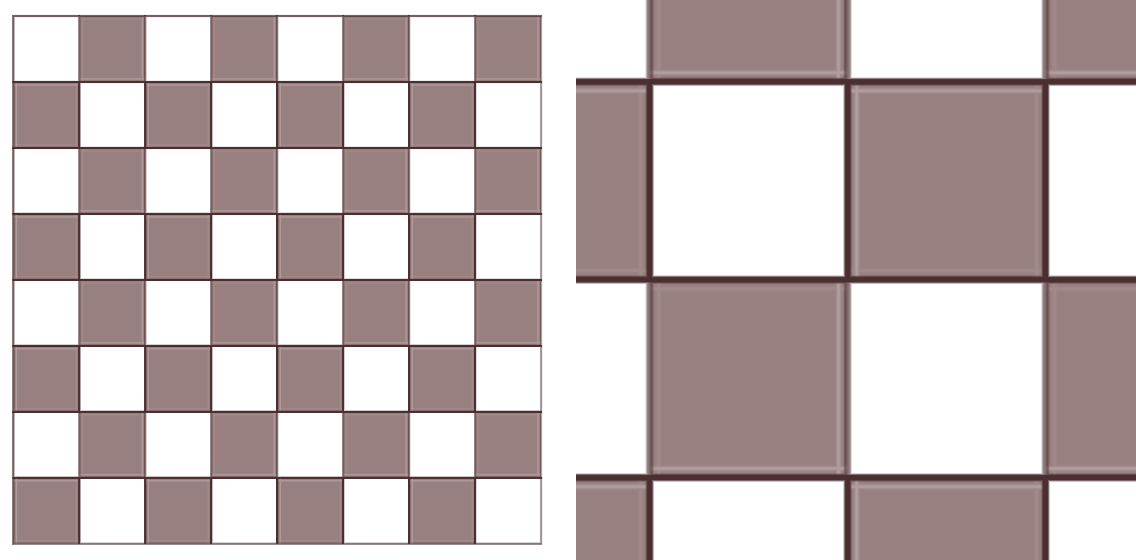
Left: the whole. Right: its middle third, enlarged.
A three.js fragment shader for this pattern:

```glsl
varying vec2 vUv;

const float CELLS = 8.0;
const float CELL_SIZE = 0.1178;
const vec2 BOARD_ORIGIN = vec2(0.0238, 0.0290);
const float LINE_HALF = 0.0011;
const float LINE_SOFT = 0.0019;
const float FILL_SOFT = 0.0012;
const float GLOW_OFFSET = 0.0054;
const float GLOW_WIDTH = 0.0013;
const float GLOW_STRONG = 0.85;
const float GLOW_WEAK = 0.30;

// Line strengths: inner lines, then the four borders
const float INNER_DARK = 1.0;
const float INNER_FAINT = 0.60;
const float BORDER_LEFT = 0.70;
const float BORDER_RIGHT = 0.45;
const float BORDER_TOP = 0.75;
const float BORDER_BOTTOM = 0.58;

const vec3 WHITE = vec3(1.0);
const vec3 MAUVE = vec3(0.60, 0.50, 0.50);
const vec3 GLOW = vec3(0.71, 0.64, 0.64);
const vec3 LINE = vec3(0.29, 0.18, 0.19);

float stroke(float dist) {
  return 1.0 - smoothstep(LINE_HALF, LINE_HALF + LINE_SOFT, dist);
}

float glowBand(float dist) {
  float t = (dist - GLOW_OFFSET) / GLOW_WIDTH;
  return exp(-t * t);
}

// Alternates between -1 and 1 from cell to cell, with soft crossings
float alternate(float p) {
  float f = fract(p);
  float edge = min(f, 1.0 - f) * CELL_SIZE;
  return (1.0 - 2.0 * mod(floor(p), 2.0)) * smoothstep(0.0, FILL_SOFT, edge);
}

float lineStrength(float index, float first, float inner, float last) {
  if (index < 0.5) return first;
  return index > CELLS - 0.5 ? last : inner;
}

void main() {
  vec2 p = (vUv - BOARD_ORIGIN) / CELL_SIZE;
  vec2 f = fract(p);
  float oddRow = mod(floor(p.y), 2.0);

  // Checkered fill within the board
  vec2 outside = max(-p, p - CELLS) * CELL_SIZE;
  float board = 1.0 - smoothstep(0.0, FILL_SOFT, max(outside.x, outside.y));
  float dark = board * (0.5 + 0.5 * alternate(p.x) * alternate(p.y));

  // Pale inner rims, heavier on opposite sides in alternate rows
  vec2 low = f * CELL_SIZE;
  vec2 high = (1.0 - f) * CELL_SIZE;
  float leftTop = mix(GLOW_STRONG, GLOW_WEAK, oddRow);
  float rightBottom = mix(GLOW_WEAK, GLOW_STRONG, oddRow);
  float rim = max(
    leftTop * max(glowBand(low.x), glowBand(high.y)),
    rightBottom * max(glowBand(high.x), glowBand(low.y)));
  vec3 color = mix(WHITE, mix(MAUVE, GLOW, rim), dark);

  // Grid lines, trimmed to the board
  vec2 index = clamp(floor(p + 0.5), 0.0, CELLS);
  vec2 dist = abs(p - index) * CELL_SIZE;
  float innerVertical = mix(INNER_DARK, INNER_FAINT, oddRow);
  float vertical = stroke(dist.x) * stroke(outside.y)
    * lineStrength(index.x, BORDER_LEFT, innerVertical, BORDER_RIGHT);
  float horizontal = stroke(dist.y) * stroke(outside.x)
    * lineStrength(index.y, BORDER_BOTTOM, INNER_DARK, BORDER_TOP);
  color = mix(color, LINE, max(vertical, horizontal));

  gl_FragColor = vec4(color, 1.0);
}
```
